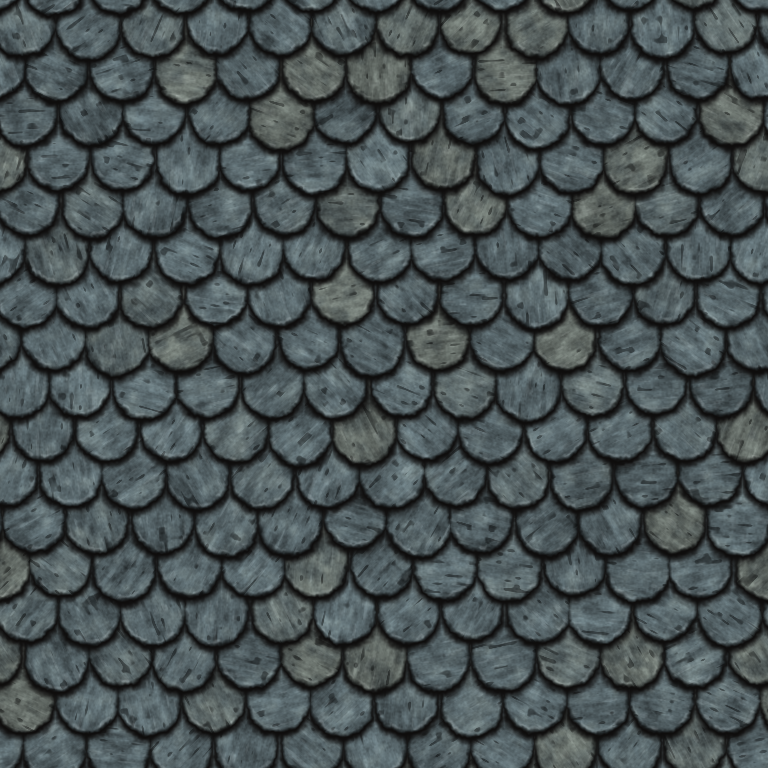
Give the GLSL for this texture, as a three.js fragment shader.

```glsl
// Roof of round-ended slates: 12 across and 17 courses up, each course
// overlapping the one below. Courses are painted from low to high with
// distance functions; hashes vary each slate and noise weathers its face.

#define COLUMNS 12.0
#define ROWS 17.0
#define FIRST_BOTTOM 0.547   // height of course 0, in slate widths
#define RADIUS 0.484
#define JITTER 0.07
#define RAGGED 0.045
#define SHADOW_DROP 0.045
#define SHADOW_REACH 0.13
#define SOFT_EDGE 0.022
#define SLATE_BLUE vec3(0.345, 0.402, 0.420)
#define SLATE_WARM vec3(0.385, 0.415, 0.395)
#define GAP_DARK vec3(0.055, 0.050, 0.048)

varying vec2 vUv;

float hash(vec2 p) {
  vec3 h = fract(vec3(p.xyx) * 0.1031);
  h += dot(h, h.yzx + 33.33);
  return fract((h.x + h.y) * h.z);
}

float noise(vec2 p) {
  vec2 i = floor(p), f = fract(p);
  f = f * f * (3.0 - 2.0 * f);
  return mix(mix(hash(i), hash(i + vec2(1.0, 0.0)), f.x),
             mix(hash(i + vec2(0.0, 1.0)), hash(i + vec2(1.0)), f.x), f.y);
}

float fbm(vec2 p) {
  float sum = 0.0, amp = 0.5;
  for (int i = 0; i < 4; i++) {
    sum += amp * noise(p);
    p = mat2(1.6, 1.2, -1.2, 1.6) * p + 7.3;
    amp *= 0.5;
  }
  return sum / 0.9375;
}

// Straight sides above the centre, a half circle below it
float slateDistance(vec2 p, float radius) {
  return length(vec2(p.x, min(p.y, 0.0))) - radius;
}

// Stagger by half a slate, with a slow sideways drift up the roof
float courseShift(float row) {
  float bow = sin(3.14159 * (row - 1.2) / ROWS);
  return 0.34 + row * (0.5 + 0.5 / ROWS) + 0.28 * bow * bow;
}

// Weathered stone face: p is relative to the slate, d its edge distance
vec3 slateFace(vec2 p, vec2 id, float d) {
  float angle = 6.2832 * hash(id + 31.0);
  float c = cos(angle), s = sin(angle);
  vec2 q = mat2(c, s, -s, c) * p + 40.0 * vec2(hash(id + 5.0), hash(id + 17.0));

  float cloud = fbm(q * 4.5) - 0.5;
  float strata = fbm(q * vec2(4.0, 13.0) + 9.0) - 0.5;
  float grain = noise(q * 30.0) - 0.5;
  float tone = hash(id + 53.0) - 0.5;
  float warm = smoothstep(0.55, 1.0, hash(id + 71.0)) + 0.9 * cloud;

  vec3 col = mix(SLATE_BLUE, SLATE_WARM, clamp(warm, 0.0, 1.0));
  col *= 1.0 + 0.65 * cloud + 0.6 * strata + 0.16 * grain + 0.16 * tone;

  // Dark pits and pale scuffs
  col *= 1.0 - 0.4 * smoothstep(0.80, 0.93, noise(q * vec2(6.0, 15.0) + 3.0));
  col += 0.05 * smoothstep(0.72, 0.92, noise(q * vec2(5.0, 19.0) + 61.0));

  // Rounded dark edge with a chipped, paler bevel along the bottom
  float low = smoothstep(0.05, -0.3, p.y);
  float bevel = smoothstep(-0.10, -0.06, d) * smoothstep(-0.015, -0.05, d);
  col *= mix(0.45, 1.0, smoothstep(0.0, -0.065, d));
  col *= mix(0.92, 1.0, smoothstep(-0.04, -0.2, d));
  col += 0.09 * low * bevel * smoothstep(0.4, 0.75, noise(q * 9.0));
  return col;
}

void main() {
  vec2 p = vUv * COLUMNS;
  float rowHeight = COLUMNS / ROWS;
  float topRow = floor((p.y - FIRST_BOTTOM) / rowHeight);
  float chips = RAGGED * (noise(p * 8.0) - 0.5) + 0.5 * RAGGED * (noise(p * 23.0) - 0.5);
  vec3 col = GAP_DARK;

  for (int r = -2; r <= 1; r++) {
    float row = topRow + float(r);
    float x = p.x - courseShift(row);
    float d = 10.0, shade = 10.0;
    vec2 local = vec2(0.0), id = vec2(0.0);

    // Nearest of the two neighbouring slates in this course
    for (int k = 0; k < 2; k++) {
      float column = floor(x) + float(k);
      vec2 cell = mod(vec2(column + floor(courseShift(row)), row), vec2(COLUMNS, ROWS));
      vec2 nudge = JITTER * (vec2(hash(cell + 11.0), hash(cell + 23.0)) - 0.5);
      float radius = RADIUS + 0.03 * (hash(cell + 41.0) - 0.5);
      vec2 q = vec2(x - column, p.y - FIRST_BOTTOM - row * rowHeight - RADIUS);
      q -= nudge * vec2(0.7, 1.6);
      float dist = slateDistance(q, radius) + chips;
      shade = min(shade, slateDistance(q + vec2(0.0, SHADOW_DROP), radius) + chips);
      if (dist < d) { d = dist; local = q; id = cell; }
    }

    // Shadow on the course below, then the slate itself
    col = mix(GAP_DARK, col, smoothstep(-0.02, SHADOW_REACH, shade));
    if (d < SOFT_EDGE) {
      col = mix(col, slateFace(local, id, d), smoothstep(SOFT_EDGE, -SOFT_EDGE, d));
    }
  }
  gl_FragColor = vec4(col, 1.0);
}
```
